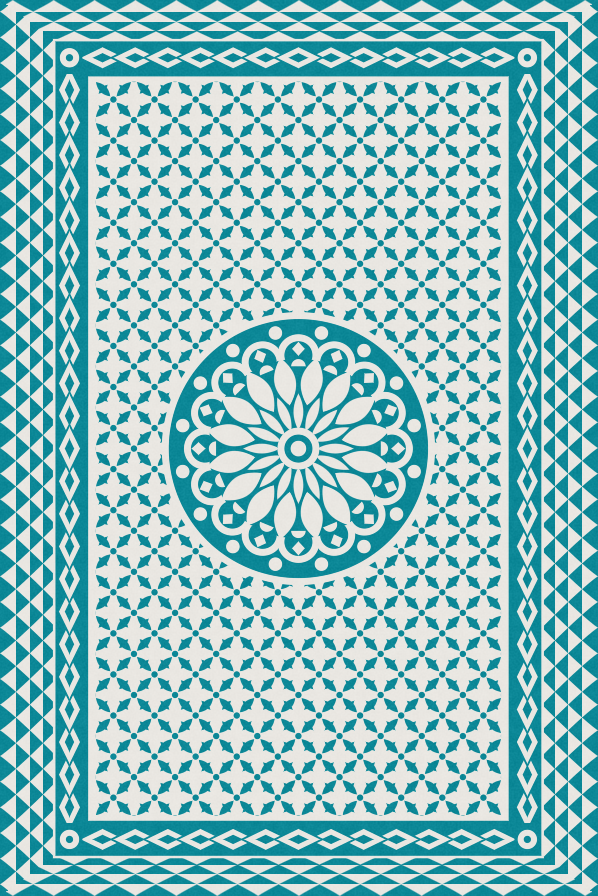
A WebGL 1 fragment shader for this pattern:

```glsl
precision highp float;
// Ornamental card back: a sixteen-fold rosette over a lattice of leaves and dots,
// framed by a linked chain and mitred rows of triangles. Signed distances
// (negative inside) are layered as ink coverage on a 512 x 768 design grid.

uniform vec2 u_resolution;

const vec2 GRID = vec2(512.0, 768.0);
const vec2 CENTER = vec2(255.5, 383.5);
const vec3 PAPER = vec3(0.915, 0.905, 0.885);
const vec3 INK = vec3(0.045, 0.53, 0.59);
const vec2 FRAME_HALF = vec2(208.0, 349.0);
const vec2 FIELD_HALF = vec2(180.0, 319.0);
const vec2 LATTICE_HALF = vec2(173.5, 314.5);
const vec2 CHAIN_HALF = vec2(196.0, 335.0);
const float LATTICE_PITCH = 17.6;
const float LINK_PITCH = 27.95;
const float DISC_RADIUS = 111.0;
const float PETALS = 16.0;
const float TRIANGLE_ROWS = 4.0;
const float GRAIN = 0.035;

float edgeWidth;

float fill(float d) { return 1.0 - smoothstep(-edgeWidth, edgeWidth, d); }

float box(vec2 p, vec2 halfSize) {
  vec2 d = abs(p) - halfSize;
  return max(d.x, d.y);
}

float diamond(vec2 p, vec2 r) {
  p = abs(p);
  return (p.x * r.y + p.y * r.x - r.x * r.y) / length(r);
}

// Pointed petal on the y axis, widest at its middle.
float petal(vec2 p, float base, float tip, float halfWidth) {
  float t = clamp((p.y - base) / (tip - base), 0.0, 1.0);
  float width = halfWidth * pow(sin(3.14159 * t), 0.85);
  return max(abs(p.x) - width, max(base - p.y, p.y - tip)) * 0.85;
}

// Rotates p into the wedge nearest the y axis.
vec2 wedge(vec2 p, float shift) {
  float stepAngle = 6.2831853 / PETALS;
  float a = atan(p.x, p.y) + shift * stepAngle;
  a = mod(a + 0.5 * stepAngle, stepAngle) - 0.5 * stepAngle;
  return length(p) * vec2(sin(a), cos(a));
}

vec2 gradient(vec2 i) {
  float a = 6.2831853 * fract(sin(dot(i, vec2(127.1, 311.7))) * 4375.85);
  return vec2(cos(a), sin(a));
}

float gradientNoise(vec2 p) {
  vec2 i = floor(p), f = fract(p);
  vec2 w = f * f * (3.0 - 2.0 * f), e = vec2(1.0, 0.0);
  float low = mix(dot(gradient(i), f), dot(gradient(i + e.xy), f - e.xy), w.x);
  float high = mix(dot(gradient(i + e.yx), f - e.yx), dot(gradient(i + e.xx), f - e.xx), w.x);
  return mix(low, high, w.y);
}

// Rows of triangles that meet at mitred corners.
float triangleBorder(vec2 p) {
  vec2 depth = (0.5 * GRID - abs(p)) / (0.5 * GRID - FRAME_HALF);
  bool onSide = depth.x < depth.y;
  float along = onSide ? p.y / 22.0 : p.x / 35.0;
  float row = TRIANGLE_ROWS * pow(max(min(depth.x, depth.y), 0.0), 1.1);
  float wave = abs(2.0 * fract(along + 0.5 * floor(row)) - 1.0);
  float rowHeight = onSide ? 12.0 : 9.0;
  return fill((wave + fract(row) - 1.0) * rowHeight * 0.65);
}

// Overlapping links pointing to the corners, with a ring at each corner.
float chainInk(vec2 p) {
  vec2 a = abs(p), c = a - CHAIN_HALF;
  bool across = abs(c.y) < 14.0;
  vec2 q = across ? vec2(a.x, c.y) : vec2(a.y, c.x);
  float last = across ? 6.0 : 11.0;
  float ink = 1.0;
  for (int i = 0; i < 2; i++) {
    float k = floor(q.x / LINK_PITCH) + 1.0 - float(i);
    vec2 link = q - vec2(k * LINK_PITCH, 0.0);
    float shown = step(k, last);
    ink = mix(ink, 1.0, shown * fill(diamond(link, vec2(22.0, 11.0))));
    ink = mix(ink, 0.0, shown * fill(diamond(link, vec2(18.5, 9.0))));
    ink = mix(ink, 1.0, shown * fill(diamond(link, vec2(8.5, 4.0))));
  }
  float r = length(c);
  ink = mix(ink, 1.0, fill(r - 11.0));
  return mix(ink, 0.0, fill(abs(r - 5.7) - 2.6));
}

// Dots on a checkerboard, each ringed by four barbed diagonal leaves.
float latticeInk(vec2 p) {
  vec2 g = p / LATTICE_PITCH;
  vec2 cell = floor(g), nearest = floor(g + 0.5);
  vec2 q = (fract(g) - 0.5) * LATTICE_PITCH;
  q.x *= 1.0 - 2.0 * mod(cell.x + cell.y, 2.0);
  vec2 leaf = abs(vec2(q.x + q.y, q.y - q.x)) * 0.7071;
  float blade = petal(leaf.yx, -8.5, 8.5, 3.2);
  float barbs = diamond(leaf, vec2(3.2, 5.4));
  float dotShape = length(p - nearest * LATTICE_PITCH) - 2.7;
  float even = 1.0 - mod(nearest.x + nearest.y, 2.0);
  float ink = max(fill(min(blade, barbs)), even * fill(dotShape));
  return ink * fill(box(p, LATTICE_HALF)) * fill(117.0 - length(p));
}

// Pale shapes cut out of the inked disc.
float rosettePaper(vec2 p) {
  float r = length(p);
  vec2 q = wedge(p, 0.0), between = wedge(p, 0.5);
  float lobe = length(q - vec2(0.0, 80.0));
  float scallop = max(max(lobe - 18.0, 12.0 - lobe), 77.0 - r);
  float fan = diamond(q - vec2(0.0, 85.5), vec2(5.5, 6.0));
  float moon = max(length(q - vec2(0.0, 70.5)) - 6.2, 70.5 - q.y);
  float bead = length(between - vec2(0.0, 101.0)) - 5.8;
  float broad = petal(between, 38.0, 79.0, 9.2);
  float spike = petal(q, 16.0, 47.0, 4.2);
  float hub = min(r - 6.7, abs(r - 15.0) - 3.0);
  float d = min(min(scallop, fan), min(moon, bead));
  return fill(min(min(d, hub), min(broad, spike)));
}

void main() {
  edgeWidth = 0.6 * GRID.x / u_resolution.x;
  vec2 uv = gl_FragCoord.xy / u_resolution * GRID;
  vec2 p = uv - CENTER;

  // Frame, chain and field
  float ink = triangleBorder(uv - 0.5 * GRID);
  float frame = box(p, FRAME_HALF);
  ink = mix(ink, 0.0, fill(frame - 2.2));
  ink = mix(ink, chainInk(p), fill(frame));
  ink = mix(ink, latticeInk(p), fill(box(p, FIELD_HALF)));

  // Central rosette
  ink = mix(ink, 1.0 - rosettePaper(p), fill(length(p) - DISC_RADIUS));

  // Printed grain
  float grain = gradientNoise(uv * 0.6) + 0.6 * gradientNoise(uv * 0.13);
  vec3 color = mix(PAPER, INK, ink) + GRAIN * grain * mix(0.4, 1.0, ink);
  gl_FragColor = vec4(color, 1.0);
}
```
